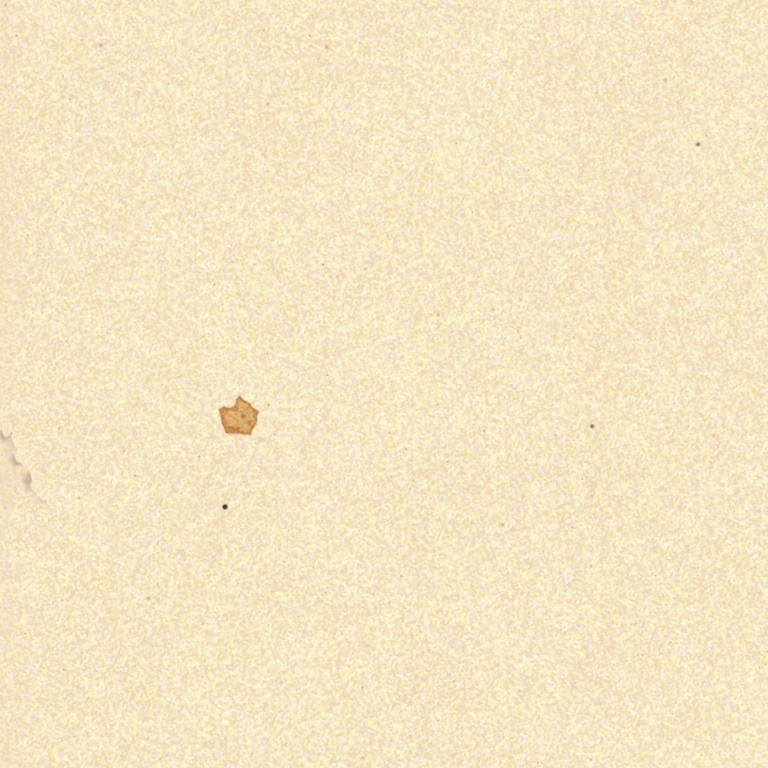
A three.js fragment shader for this texture:

```glsl
varying vec2 vUv;

const vec3 PAPER = vec3(0.960, 0.903, 0.766);
const vec3 LIGHT_SHIFT = vec3(0.012, 0.027, 0.026);
const vec3 YELLOW_SHIFT = vec3(0.001, 0.004, -0.028);
const vec3 MARGIN_TINT = vec3(0.94, 0.84, 0.73);
const vec3 SPECK_BROWN = vec3(0.64, 0.44, 0.32);
const vec3 SPECK_DARK = vec3(0.20, 0.14, 0.15);
const vec3 FLAKE_FILL = vec3(0.86, 0.67, 0.43);
const vec3 FLAKE_RIM = vec3(0.69, 0.45, 0.22);
const vec3 TEAR_SHADOW = vec3(0.80, 0.69, 0.61);
const vec3 TEAR_LIGHT = vec3(0.98, 0.93, 0.81);

const float GRAIN_FREQ = 345.0;
const float CHROMA_FREQ = 290.0;
const float SPECK_FREQ = 24.0;
const float SPECK_CHANCE = 0.18;
const float EDGE = 0.0018;
const vec2 FLAKE_POS = vec2(0.311, 0.457);
const float FLAKE_RADIUS = 0.028;
const float PI = 3.14159;

float hash(vec2 p) {
  vec3 q = fract(vec3(p.xyx) * 0.1031);
  q += dot(q, q.yzx + 33.33);
  return fract((q.x + q.y) * q.z);
}

// Value noise scaled to zero mean and roughly unit deviation
float noise(vec2 p) {
  vec2 cell = floor(p);
  vec2 f = fract(p);
  f = f * f * (3.0 - 2.0 * f);
  float low = mix(hash(cell), hash(cell + vec2(1.0, 0.0)), f.x);
  float high = mix(hash(cell + vec2(0.0, 1.0)), hash(cell + 1.0), f.x);
  return (mix(low, high, f.y) - 0.5) * 4.7;
}

vec2 turn(vec2 p, float angle) {
  float c = cos(angle), s = sin(angle);
  return vec2(c * p.x - s * p.y, s * p.x + c * p.y);
}

float disc(vec2 p, vec2 center, float radius) {
  return 1.0 - smoothstep(radius - EDGE, radius + EDGE, length(p - center));
}

vec3 paper(vec2 uv) {
  vec2 p = turn(uv, 0.4) + 3.0;
  float light = 1.02 * noise(p * GRAIN_FREQ)
    + 0.22 * noise(turn(p, 0.9) * GRAIN_FREQ * 0.5 + 40.0)
    + 0.12 * noise(p * 48.0) + 0.08 * noise(p * 9.0);
  float yellow = 0.98 * noise(turn(uv, 1.1) * CHROMA_FREQ + 600.0)
    + 0.08 * noise(p * 14.0);
  vec3 color = PAPER + LIGHT_SHIFT * light + YELLOW_SHIFT * yellow;
  float margin = 1.0 - smoothstep(0.0, 0.04, uv.x + 0.006 * noise(uv * 20.0));
  return mix(color, MARGIN_TINT, 0.25 * margin);
}

// Small soft pores in three layers, mostly faint
vec3 addSpecks(vec3 color, vec2 uv) {
  for (int i = 0; i < 3; i++) {
    float layer = float(i);
    vec2 p = uv * SPECK_FREQ * (1.0 + 0.37 * layer);
    vec2 cell = floor(p) + 71.0 * layer;
    vec2 center = 0.15 + 0.7 * vec2(hash(cell + 5.3), hash(cell + 17.9));
    float radius = mix(0.045, 0.075, hash(cell + 29.1));
    float strength = pow(hash(cell + 43.7), 3.0) * 0.35 + 0.08;
    float present = step(hash(cell), SPECK_CHANCE);
    float spot = 1.0 - smoothstep(0.0, radius * 1.5, length(fract(p) - center));
    color = mix(color, SPECK_BROWN, spot * strength * present);
  }
  color = mix(color, SPECK_DARK, 0.9 * disc(uv, vec2(0.293, 0.340), 0.0032));
  color = mix(color, SPECK_DARK, 0.6 * disc(uv, vec2(0.771, 0.445), 0.0024));
  return mix(color, SPECK_BROWN, 0.85 * disc(uv, vec2(0.909, 0.812), 0.0026));
}

// Slanted ragged tear at the left margin, shadowed outside and bright inside
vec3 addTear(vec3 color, vec2 uv) {
  float edge = 0.004 + (0.433 - uv.y) * 0.62
    + 0.004 * noise(uv * 55.0) + 0.0015 * noise(uv * 150.0);
  float d = uv.x - edge;
  float span = smoothstep(0.335, 0.365, uv.y) * (1.0 - smoothstep(0.43, 0.45, uv.y));
  float outside = 1.0 - smoothstep(-EDGE, EDGE, d);
  float shadow = outside * smoothstep(-0.016, -0.002, d);
  shadow *= clamp(0.65 + 0.3 * noise(uv * 90.0), 0.0, 1.0);
  float glow = (1.0 - outside) * (1.0 - smoothstep(0.004, 0.03, d));
  color = mix(color, MARGIN_TINT, 0.3 * outside * span);
  color = mix(color, TEAR_SHADOW, shadow * span);
  return mix(color, TEAR_LIGHT, 0.35 * glow * span);
}

// Notched pentagonal flake with a dark rim
vec3 addFlake(vec3 color, vec2 uv) {
  vec2 p = turn(uv - FLAKE_POS, 0.06);
  float sector = 2.0 * PI / 5.0;
  float angle = mod(atan(p.x, p.y), sector) - 0.5 * sector;
  float d = length(p) * cos(angle) - FLAKE_RADIUS * cos(PI / 5.0);
  d = max(d, 0.009 - length(p - vec2(-0.015, 0.021)));
  d += 0.0009 * noise(uv * 100.0);
  float rim = smoothstep(-0.006, -0.0005, d);
  float stain = smoothstep(0.3, 1.7, noise(uv * 120.0 + 8.0));
  vec3 flake = mix(FLAKE_FILL, FLAKE_RIM, max(0.75 * rim, 0.6 * stain));
  flake += 0.025 * noise(uv * GRAIN_FREQ);
  return mix(color, flake, 1.0 - smoothstep(-EDGE, EDGE, d));
}

void main() {
  vec3 color = paper(vUv);
  color = addTear(color, vUv);
  color = addSpecks(color, vUv);
  color = addFlake(color, vUv);
  gl_FragColor = vec4(clamp(color, 0.0, 1.0), 1.0);
}
```
